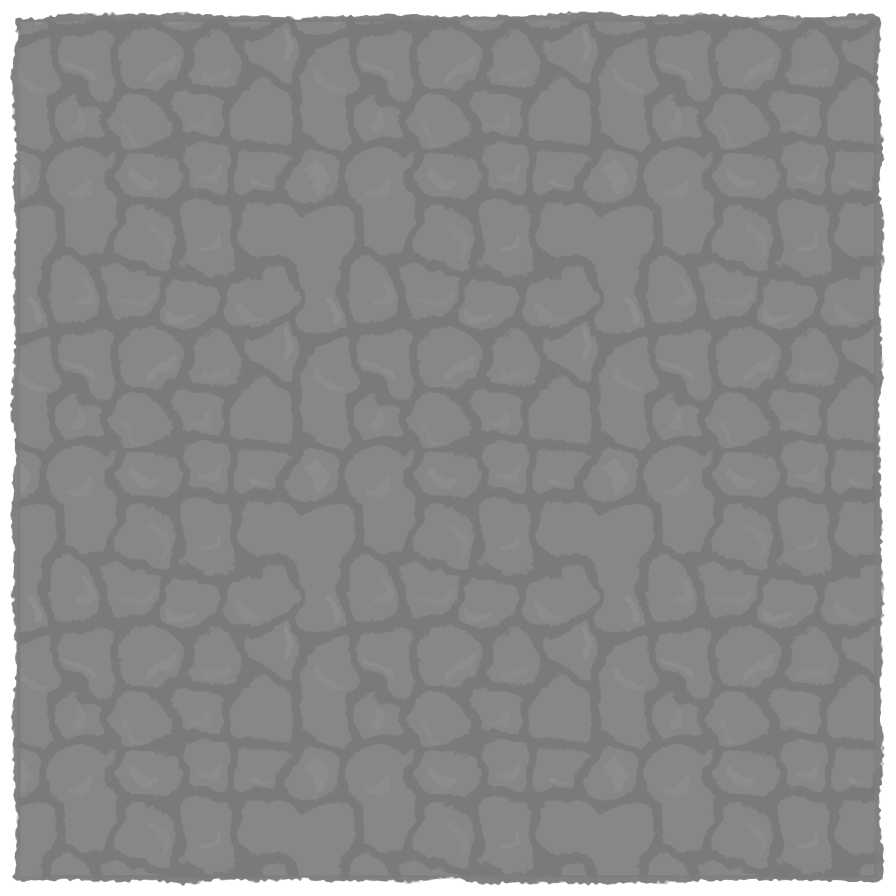
Reproduce this texture procedurally as a WebGL 2 fragment shader.

```glsl
#version 300 es
precision highp float;
// Grey cobblestone tile, three repeats each way, on a slab with ragged edges over white.
uniform vec2 u_resolution;
out vec4 fragColor;

const float REPEATS = 3.0;         // tiles across and down the canvas
const float GRID = 5.0;            // cells across and down one tile
const float JOINT_HALF = 0.08;     // half joint width, in cells
const float CORNER_BLEND = 0.14;   // rounding of stone corners, in cells
const float JITTER = 0.42;         // scatter of stone centres, in cells
const float ROW_SHIFT = 0.14;      // sideways shift of rows, in cells
const float WOBBLE = 0.34;         // bend of the joints, in cells
const float FRAY = 0.045;          // roughness of joint edges, in cells
const float ARC_RADIUS = 0.27;     // highlight stroke, in cells
const float ARC_SPAN = 0.95;       // half angle of the stroke
const float ARC_HALF = 0.085;      // half width of the stroke
const vec2 SLAB_MIN = vec2(0.0155, 0.0160);
const vec2 SLAB_MAX = vec2(0.9825, 0.9830);
const float SLAB_CORNER = 0.006;
const float RIM_WIDTH = 0.006;
const vec3 STONE = vec3(0.530);
const vec3 JOINT = vec3(0.480);
const vec3 HIGHLIGHT = vec3(0.557);
const vec3 RIM = vec3(0.500);
const vec3 PAPER = vec3(1.0);

float hash(vec2 p) {
  vec3 q = fract(vec3(p.xyx) * 0.1031);
  q += dot(q, q.yzx + 33.33);
  return fract((q.x + q.y) * q.z);
}

// Value noise that wraps after the given number of lattice steps
float noise(vec2 p, float period) {
  vec2 i = floor(p), f = fract(p);
  f = f * f * (3.0 - 2.0 * f);
  vec2 a = mod(i, period), b = mod(i + 1.0, period);
  return mix(mix(hash(a), hash(vec2(b.x, a.y)), f.x),
             mix(hash(vec2(a.x, b.y)), hash(b), f.x), f.y);
}

float smoothMin(float a, float b, float k) {
  float h = max(k - abs(a - b), 0.0) / k;
  return min(a, b) - 0.25 * k * h * h;
}

// Some neighbouring cells join into one long stone
vec2 stoneId(vec2 cell) {
  vec2 c = mod(cell, GRID);
  if (c == vec2(4, 2)) return vec2(0, 3);
  if (c == vec2(0, 4) || c == vec2(4, 4)) return vec2(0, 0);
  if (c == vec2(0, 2)) return vec2(0, 1);
  if (c == vec2(1, 4)) return vec2(1, 3);
  return c;
}

vec2 stoneCentre(vec2 cell) {
  vec2 c = mod(cell, GRID);
  vec2 scatter = vec2(hash(c + 3.7), hash(c + 17.3)) - 0.5;
  float shift = -ROW_SHIFT * cos(c.y * 2.51327);
  return cell + 0.5 + vec2(shift, 0.0) + JITTER * scatter;
}

// Curved brush stroke on one side of a stone
float arcDistance(vec2 q, float angle) {
  float turn = atan(q.y, q.x) - angle;
  turn = atan(sin(turn), cos(turn));
  float taper = 1.0 - 0.4 * abs(turn) / ARC_SPAN;
  float along = clamp(turn, -ARC_SPAN, ARC_SPAN) + angle;
  return length(q - ARC_RADIUS * vec2(cos(along), sin(along))) - ARC_HALF * max(taper, 0.5);
}

vec3 cobbles(vec2 uv, float pixel) {
  vec2 tile = vec2(uv.x, 1.0 - uv.y) * REPEATS;
  vec2 bend = vec2(noise(tile * 10.0, 10.0), noise(tile * 10.0 + 5.5, 10.0)) - 0.5;
  vec2 ripple = vec2(noise(tile * 24.0, 24.0), noise(tile * 24.0 + 9.5, 24.0)) - 0.5;
  vec2 p = tile * GRID + vec2(0.1, 0.5) + WOBBLE * bend + 0.3 * WOBBLE * ripple;

  // Nearest centre
  vec2 own = vec2(0.0), centre = vec2(0.0);
  float best = 1e5;
  for (int y = -1; y <= 1; y++) for (int x = -1; x <= 1; x++) {
    vec2 cell = floor(p) + vec2(x, y), s = stoneCentre(cell);
    float d = dot(p - s, p - s);
    if (d < best) { best = d; own = cell; centre = s; }
  }
  // Rounded distance to the border of the stone
  vec2 id = stoneId(own);
  float edge = 1.0;
  for (int y = -2; y <= 2; y++) for (int x = -2; x <= 2; x++) {
    vec2 cell = own + vec2(x, y);
    if (stoneId(cell) == id) continue;
    vec2 s = stoneCentre(cell);
    float d = dot(0.5 * (centre + s) - p, normalize(s - centre));
    edge = smoothMin(edge, d, CORNER_BLEND);
  }
  float fray = FRAY * (noise(tile * 90.0, 90.0) - 0.5);
  float soft = pixel * REPEATS * GRID;

  // One highlight per stone
  float angle = mix(-0.7, 2.6, hash(id + 41.0));
  float arc = arcDistance(p - centre, angle) + fray;
  float light = (1.0 - smoothstep(-soft, soft, arc)) * smoothstep(0.13, 0.17, edge);
  light *= mix(0.5, 1.0, hash(id + 71.0)) * float(mod(own, GRID) == id);
  vec3 color = mix(STONE, HIGHLIGHT, light);
  return mix(JOINT, color, smoothstep(-soft, soft, edge + fray - JOINT_HALF));
}

void main() {
  vec2 uv = gl_FragCoord.xy / u_resolution;
  float pixel = 1.0 / min(u_resolution.x, u_resolution.y);

  // Slab outline with slow waves and fine bristles
  vec2 q = abs(uv - 0.5 * (SLAB_MIN + SLAB_MAX)) - 0.5 * (SLAB_MAX - SLAB_MIN) + SLAB_CORNER;
  float slab = length(max(q, 0.0)) + min(max(q.x, q.y), 0.0) - SLAB_CORNER;
  float ragged = slab + 0.009 * (noise(uv * 24.0, 64.0) - 0.5) + 0.004 * (noise(uv * 230.0, 256.0) - 0.5);

  vec3 color = cobbles(uv, pixel);
  float rim = smoothstep(-RIM_WIDTH - pixel, -RIM_WIDTH + pixel, slab);
  color = mix(color, RIM, 0.7 * rim);
  float line = 1.0 - smoothstep(0.0008, 0.0008 + pixel, abs(slab + RIM_WIDTH));
  color = mix(color, JOINT, 0.7 * line * smoothstep(0.3, 0.6, noise(uv * 9.0, 64.0)));
  fragColor = vec4(mix(color, PAPER, smoothstep(-pixel, pixel, ragged)), 1.0);
}
```
